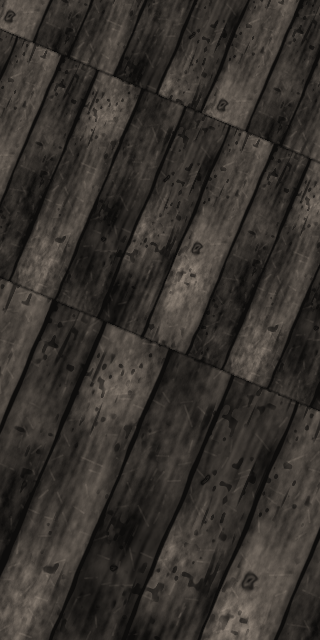
A Shadertoy shader for this texture:

```glsl
const float TILT = 0.396;
const vec3 WOOD_TINT = vec3(1.0, 0.915, 0.83);
const float JOINT_WIDTH = 0.0065;
const float BREAK_WIDTH = 0.004;
const float GRAIN_DEPTH = 0.17;
const float STAIN_DEPTH = 0.26;
const float GRIT_DEPTH = 0.15;
const float SCRATCH_TONE = 0.085;

// Rows of boards: start across, start along, size of one repeat
const vec3 ROWS[3] = vec3[3](vec3(0.148, -0.36, 0.72),
                            vec3(0.247, 0.083, 0.72),
                            vec3(0.518, 0.80, 1.047));
// Five boards per repeat
const float EDGES[6] = float[6](0.0, 0.165, 0.38, 0.58, 0.79, 1.0);
const float TONES[5] = float[5](0.155, 0.245, 0.20, 0.21, 0.275);
// Worn and stained areas: centre, radius, change of tone
const vec4 PATCHES[10] = vec4[10](
    vec4(0.87, 0.68, 0.09, 0.18), vec4(0.25, 0.88, 0.09, 0.14),
    vec4(0.32, 0.10, 0.08, 0.11), vec4(0.24, 0.20, 0.08, 0.08),
    vec4(0.62, 0.58, 0.07, 0.13), vec4(0.53, 0.57, 0.09, -0.10),
    vec4(0.61, 0.94, 0.10, -0.09), vec4(0.70, 0.22, 0.12, -0.06),
    vec4(0.42, 0.76, 0.10, -0.06), vec4(0.90, 0.18, 0.14, 0.04));
// Knots: centre, radius
const vec3 KNOTS[3] = vec3[3](vec3(0.86, 0.55, 0.021),
                             vec3(0.625, 0.32, 0.013),
                             vec3(0.47, 0.67, 0.010));

float hash(vec2 p) {
    vec3 q = fract(p.xyx * 0.1031);
    q += dot(q, q.yzx + 33.33);
    return fract((q.x + q.y) * q.z);
}

float noise(vec2 p) {
    vec2 i = floor(p), f = fract(p);
    f = f * f * (3.0 - 2.0 * f);
    return mix(mix(hash(i), hash(i + vec2(1, 0)), f.x),
               mix(hash(i + vec2(0, 1)), hash(i + vec2(1, 1)), f.x), f.y);
}

float fbm(vec2 p) {
    float sum = 0.0, amp = 0.533;
    for (int i = 0; i < 4; i++) {
        sum += amp * noise(p);
        p = p * 2.03 + 17.3;
        amp *= 0.5;
    }
    return sum;
}

int boardAt(float u) {
    int id = 0;
    for (int i = 1; i < 5; i++) id += int(u >= EDGES[i]);
    return id;
}

// Short thin scratches, one at most in each grid cell
float scratches(vec2 uv, float cells, float px) {
    vec2 id = floor(uv * cells);
    float angle = 6.2832 * hash(id + 5.0 * cells);
    vec2 dir = vec2(cos(angle), sin(angle));
    vec2 d = fract(uv * cells) - 0.5 - 0.3 * (vec2(hash(id + 31.0), hash(id + 57.0)) - 0.5);
    d -= dir * clamp(dot(d, dir), -0.3, 0.3);
    float line = 1.0 - smoothstep(0.0004, 0.0004 + 1.5 * px, length(d) / cells);
    return line * step(0.4, hash(id + 83.0)) * noise(uv * 90.0);
}

float woodTone(vec2 uv, float px) {
    int board = boardAt(uv.x);
    vec2 seed = vec2(float(board) * 19.0, float(board) * 7.0);
    float tone = TONES[board];

    // Knots bend the grain around them
    vec2 bent = uv;
    float knotShade = 0.0;
    for (int i = 0; i < 3; i++) {
        vec2 d = (uv - KNOTS[i].xy) * vec2(1.0, 0.65);
        d += 0.012 * (vec2(noise(uv * 60.0), noise(uv * 60.0 + 40.0)) - 0.5);
        float r = length(d) / KNOTS[i].z;
        bent.x += d.x * 0.8 * exp(-0.2 * r * r);
        knotShade = max(knotShade, (1.0 - smoothstep(0.4, 1.3, r)) * (0.75 + 0.25 * cos(9.0 * r)));
    }

    // Long grain, broad stains and fine grit
    bent.x += 0.012 * (noise(bent * vec2(4.0, 5.0) + seed) - 0.5);
    float grain = 0.6 * noise(bent * vec2(92.0, 5.0) + seed) + 0.4 * noise(bent * vec2(45.0, 3.0) + seed);
    float stain = fbm(uv * vec2(9.0, 6.0) + seed);
    float grit = fbm(uv * vec2(70.0, 42.0) + seed);
    tone += GRAIN_DEPTH * (grain - 0.5) + STAIN_DEPTH * (stain - 0.5) + GRIT_DEPTH * (grit - 0.5);

    // Worn areas stay within their own board
    vec2 ragged = uv + 0.09 * (vec2(stain, fbm(uv * 14.0 + 50.0)) - 0.5);
    for (int i = 0; i < 10; i++) {
        vec4 patchInfo = PATCHES[i];
        vec2 d = (ragged - patchInfo.xy) * vec2(1.0, 0.7) / patchInfo.z;
        float inBoard = float(boardAt(patchInfo.x) == board);
        tone += inBoard * patchInfo.w * exp(-dot(d, d)) * (0.35 + 1.3 * grit);
    }

    // Scratches, cracks and pits
    tone += SCRATCH_TONE * (scratches(uv, 9.0, px) + scratches(uv + 0.37, 17.0, px));
    float crack = smoothstep(0.77, 0.92, noise(bent * vec2(75.0, 7.0) + seed + 90.0));
    float pit = smoothstep(0.70, 0.85, noise(uv * vec2(70.0, 48.0) + 130.0));
    float wear = smoothstep(0.42, 0.62, fbm(uv * 7.0 + 70.0));
    tone *= 1.0 - 0.5 * wear * max(crack, pit);
    tone *= 1.0 - 0.8 * knotShade;

    // Uneven dark joints between boards
    float wobble = 0.004 * (noise(vec2(uv.y * 22.0, 3.0)) - 0.5);
    float gap = 1.0;
    for (int i = 0; i < 6; i++) gap = min(gap, abs(uv.x + wobble - EDGES[i]));
    float width = JOINT_WIDTH * (0.45 + 0.8 * noise(vec2(uv.y * 13.0, 8.0) + seed));
    tone *= mix(0.22, 1.0, smoothstep(width - px, width + px, gap));
    return tone * mix(0.78, 1.0, smoothstep(0.0, 0.035, gap));
}

void mainImage(out vec4 fragColor, in vec2 fragCoord) {
    // Turn the canvas so that boards run along y
    vec2 p = vec2(fragCoord.x, iResolution.y - fragCoord.y) / iResolution.x;
    float c = cos(TILT), s = sin(TILT);
    vec2 q = vec2(p.x * c + p.y * s, p.y * c - p.x * s);

    vec3 row = ROWS[0];
    float seam = 1.0;
    for (int i = 1; i < 3; i++) {
        if (q.y >= ROWS[i].y) row = ROWS[i];
        seam = min(seam, abs(q.y - ROWS[i].y));
    }
    vec2 uv = (q - row.xy) / row.z;
    uv.x = fract(uv.x);

    float tone = woodTone(uv, 1.0 / (iResolution.x * row.z));
    tone *= mix(0.6, 1.0, smoothstep(0.0, BREAK_WIDTH + 1.0 / iResolution.x, seam));
    fragColor = vec4(clamp(tone, 0.05, 0.6) * WOOD_TINT, 1.0);
}
```
